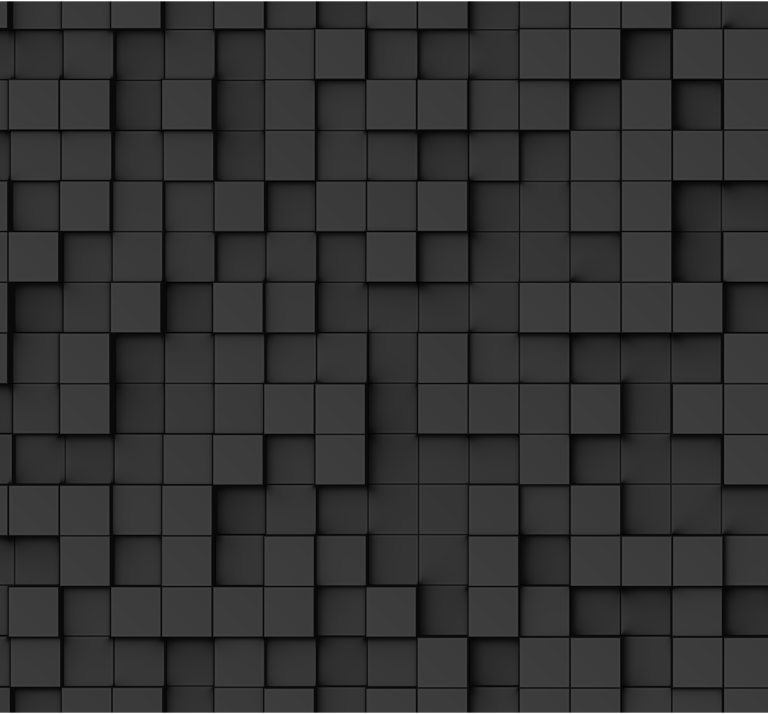
Reproduce this background procedurally as a Shadertoy shader.

```glsl
const float PITCH = 0.0657;                   // block size in canvas widths
const vec2 GRID_START = vec2(0.0195, 0.039);  // first seams from left and top
const vec2 VANISHING = vec2(11.0, 5.0);       // viewpoint in grid cells
const vec2 PERSPECTIVE = vec2(0.012, 0.005);
const vec3 FACE_LOW = vec3(0.208);
const vec3 FACE_HIGH = vec3(0.236);
const vec3 GROOVE = vec3(0.075);
const vec3 SIDE = vec3(0.035);
const vec3 BORDER = vec3(1.0);

float hash(vec2 cell) {
    vec3 q = fract(cell.xyx * vec3(0.1031, 0.1030, 0.0973));
    q += dot(q, q.yzx + 33.33);
    return fract((q.x + q.y) * q.z);
}

// Four depth levels with a little unevenness
float blockHeight(vec2 cell) {
    return floor(hash(cell) * 4.0) / 3.0 + 0.08 * hash(cell + 71.0);
}

// Position relative to the centre of a raised face
vec2 faceOffset(vec2 g, vec2 cell, float height) {
    vec2 center = cell + 0.5;
    return g - center - (center - VANISHING) * PERSPECTIVE * height;
}

float boxDistance(vec2 p, float halfSize) {
    vec2 d = abs(p) - halfSize;
    return length(max(d, 0.0)) + min(max(d.x, d.y), 0.0);
}

// Shadow stretches right and down from a block that stands higher
float castShadow(vec2 offset, float rise) {
    vec2 away = offset - clamp(offset, -0.5, 0.5);
    float dist = length(away);
    vec2 dir = max(away / max(dist, 1e-4), 0.0);
    float lee = 0.17 * dir.x + 0.09 * dir.y;
    float reach = 0.018 + rise * lee;
    float core = exp(-dist * dist / (reach * reach));
    float haze = exp(-dist / (reach * 2.0));
    return clamp(0.55 * core + 0.4 * haze, 0.0, 1.0) * smoothstep(0.0, 0.25, rise);
}

// Face tone with a dark seam and a faint bevel
vec3 shadeFace(vec2 offset, float height, float pixel) {
    float edge = -boxDistance(offset, 0.5);
    vec3 tone = mix(FACE_LOW, FACE_HIGH, clamp(height, 0.0, 1.0));
    tone += 0.006 * (offset.y - offset.x);
    float bevel = smoothstep(0.015, 0.035, edge) - smoothstep(0.035, 0.065, edge);
    tone += 0.016 * bevel;
    return mix(GROOVE, tone, smoothstep(0.0, max(0.025, pixel), edge));
}

vec3 blockWall(vec2 g, float pixel) {
    vec2 home = floor(g);
    float topHeight = -1.0;
    vec2 topOffset = vec2(0.0);

    // Find the highest face covering this point
    for (int y = -1; y <= 1; y++)
    for (int x = -1; x <= 1; x++) {
        vec2 cell = home + vec2(x, y);
        float height = blockHeight(cell);
        vec2 offset = faceOffset(g, cell, height);
        if (boxDistance(offset, 0.5) <= 0.0 && height > topHeight) {
            topHeight = height;
            topOffset = offset;
        }
    }
    if (topHeight < 0.0) return SIDE;

    // Gather shadows from taller neighbours
    float light = 1.0;
    for (int y = -1; y <= 1; y++)
    for (int x = -1; x <= 1; x++) {
        vec2 cell = home + vec2(x, y);
        float height = blockHeight(cell);
        float rise = height - topHeight;
        if (rise > 0.0)
            light *= 1.0 - castShadow(faceOffset(g, cell, height), rise);
    }
    return shadeFace(topOffset, topHeight, pixel) * mix(0.1, 1.0, light);
}

void mainImage(out vec4 fragColor, in vec2 fragCoord) {
    vec2 p = fragCoord / iResolution.x;
    float top = iResolution.y / iResolution.x;
    float pixel = 1.0 / iResolution.x;

    // Grid coordinates run rightward and downward
    vec2 g = (vec2(p.x, top - p.y) - GRID_START) / PITCH;
    vec3 color = blockWall(g, pixel / PITCH);

    // Thin pale rim along the top and bottom
    float rim = min(p.y, top - p.y);
    color = mix(BORDER, color, smoothstep(-0.5 * pixel, 0.5 * pixel, rim - 0.0018));
    fragColor = vec4(color, 1.0);
}
```
